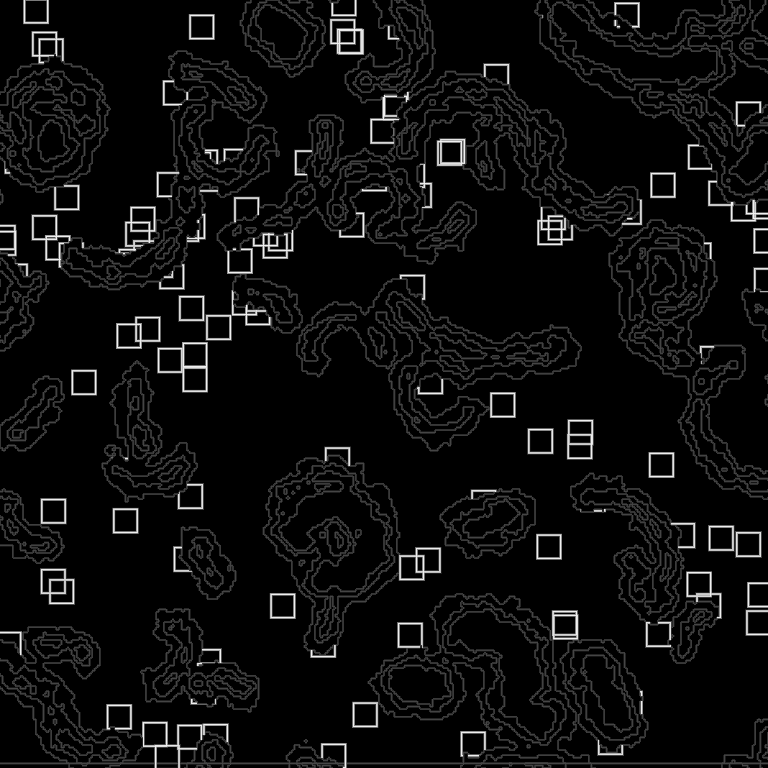
A three.js fragment shader for this pattern:

```glsl
varying vec2 vUv;

#define SOFT 0.00195          // edge softness, canvas units
#define STEPS 300.0           // staircase cells across the canvas
#define CONTOUR_HALF 0.00117  // half width of contour lines
#define CONTOUR_GRAY 0.27
#define WORM_CELLS 7.0        // worm seeds across the canvas
#define WORM_SHARE 0.87       // share of seeds that grow a worm
#define CORE_INSET 0.0125     // gap between outer and inner contour
#define BOX_COUNT 135
#define BOX_HALF 0.0152
#define BOX_LINE_HALF 0.0013
#define BOX_WHITE 0.94
#define BASE_LINE_Y 0.006

vec4 hash4(vec2 p) {
  vec4 q = fract(p.xyxy * vec4(0.1031, 0.1030, 0.0973, 0.1099));
  q += dot(q, q.wzxy + 33.33);
  return fract((q.xxyz + q.yzzw) * q.zywx);
}

float valueNoise(vec2 p) {
  vec2 i = floor(p), f = fract(p);
  f = f * f * (3.0 - 2.0 * f);
  float low = mix(hash4(i).x, hash4(i + vec2(1.0, 0.0)).x, f.x);
  float high = mix(hash4(i + vec2(0.0, 1.0)).x, hash4(i + 1.0).x, f.x);
  return mix(low, high, f.y);
}

// Distance to an arc whose middle is the origin, bowing along +y
float arcDistance(vec2 p, float radius, float halfLength) {
  p.y += radius;
  float limit = min(halfLength / radius, 2.4);
  float angle = clamp(atan(p.x, p.y), -limit, limit);
  return length(p - radius * vec2(sin(angle), cos(angle)));
}

// Depth inside the union of scattered, curved worms
float wormDepth(vec2 p) {
  vec2 home = floor(p * WORM_CELLS);
  float depth = -1.0;
  for (int y = -2; y <= 2; y++) {
    for (int x = -2; x <= 2; x++) {
      vec2 cell = home + vec2(float(x), float(y));
      vec4 place = hash4(cell + 41.0);
      vec4 shape = hash4(cell + 173.0);
      vec2 q = p - (cell + place.xy) / WORM_CELLS;
      if (place.w > WORM_SHARE || dot(q, q) > 0.04) continue;
      float turn = 6.2832 * place.z;
      float c = cos(turn), s = sin(turn);
      q = vec2(c * q.x + s * q.y, c * q.y - s * q.x);
      float halfLength = mix(0.012, 0.125, pow(shape.x, 1.25));
      float radius = mix(0.045, 0.19, shape.y * shape.y);
      float width = mix(0.017, 0.026, shape.z) + 0.02 * step(0.93, shape.w);
      depth = max(depth, width - arcDistance(q, radius, halfLength));
    }
  }
  return depth;
}

// 0 outside, 1 in the rim, 2 in the core, 3 in the small inner islands
float level(vec2 cell) {
  vec2 p = (cell + 0.5) / STEPS;
  float depth = wormDepth(p);
  depth += 0.016 * (valueNoise(p * 55.0) - 0.5);
  depth += 0.008 * (valueNoise(p * 135.0 + 9.0) - 0.5);
  return step(0.0, depth) + step(CORE_INSET, depth)
       + step(CORE_INSET + 0.0095, depth);
}

float stroke(float dist, float halfWidth) {
  return clamp((halfWidth - abs(dist)) / SOFT + 0.5, 0.0, 1.0);
}

// Square frames, some gathered in loose clusters
float boxes(vec2 p) {
  float ink = 0.0;
  for (int i = 0; i < BOX_COUNT; i++) {
    float id = float(i);
    vec4 own = hash4(vec2(id, 7.0));
    vec4 group = hash4(vec2(floor(id / 5.0), 89.0));
    vec2 gathered = group.xy + (own.xy - 0.5) * 0.13;
    vec2 center = mix(own.xy, gathered, step(0.5, own.z));
    vec2 q = abs(p - center) - BOX_HALF;
    ink = max(ink, stroke(max(q.x, q.y), BOX_LINE_HALF));
  }
  return ink;
}

void main() {
  // Contours run along the sides between cells of unequal level
  vec2 grid = vUv * STEPS;
  vec2 cell = floor(grid);
  vec2 local = fract(grid) - 0.5;
  vec2 side = vec2(local.x < 0.0 ? -1.0 : 1.0, local.y < 0.0 ? -1.0 : 1.0);
  vec2 gap = (0.5 - abs(local)) / STEPS;
  float here = level(cell);
  float beside = abs(here - level(cell + vec2(side.x, 0.0)));
  float above = abs(here - level(cell + vec2(0.0, side.y)));
  float contour = max(min(beside, 1.0) * stroke(gap.x, CONTOUR_HALF),
                      min(above, 1.0) * stroke(gap.y, CONTOUR_HALF));
  contour = max(contour, stroke(vUv.y - BASE_LINE_Y, CONTOUR_HALF));

  // Worms cover the frames behind them
  float frame = here < 0.5 ? boxes(vUv) : 0.0;
  gl_FragColor = vec4(vec3(max(frame * BOX_WHITE, contour * CONTOUR_GRAY)), 1.0);
}
```
